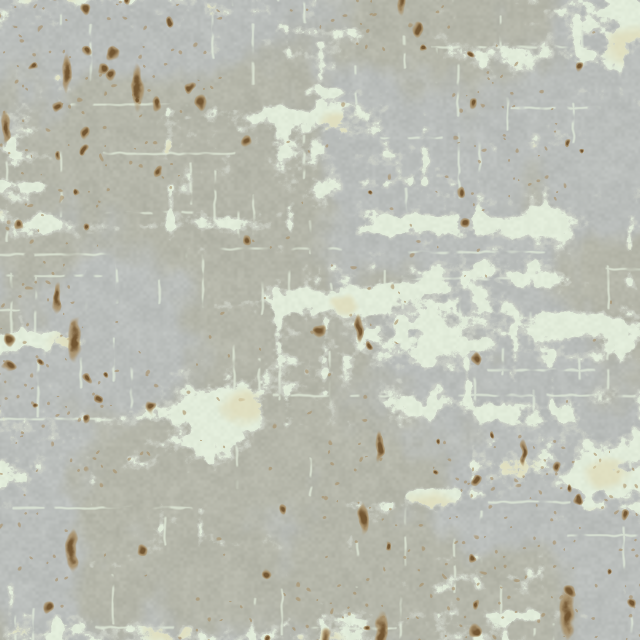
A WebGL 1 fragment shader for this texture:

```glsl
precision highp float;
// Weathered grey metal with flaking pale mint paint, scratches and rust.
// Layered noise and ragged dashes form one paint height that is thresholded
// into film and flakes; cellular spots add pits, rust dots and rust runs.
uniform vec2 u_resolution;

const vec3 COOL_GREY = vec3(0.730, 0.745, 0.735);
const vec3 WARM_GREY = vec3(0.710, 0.715, 0.665);
const vec3 WORN_FILM = vec3(0.805, 0.820, 0.780);
const vec3 MINT_PAINT = vec3(0.885, 0.925, 0.855);
const vec3 CREAM_STAIN = vec3(0.870, 0.840, 0.690);
const vec3 RUST_HALO = vec3(0.660, 0.560, 0.400);
const vec3 RUST_CORE = vec3(0.450, 0.340, 0.200);

float hash(vec2 p) {
  return fract(sin(dot(p, vec2(127.1, 311.7))) * 43758.55);
}

float noise(vec2 p) {
  vec2 i = floor(p);
  vec2 f = fract(p);
  f = f * f * (3.0 - 2.0 * f);
  float low = mix(hash(i), hash(i + vec2(1.0, 0.0)), f.x);
  float high = mix(hash(i + vec2(0.0, 1.0)), hash(i + 1.0), f.x);
  return mix(low, high, f.y);
}

float fbm(vec2 p) {
  float sum = 0.0;
  float weight = 0.5;
  for (int i = 0; i < 5; i++) {
    sum += weight * noise(p);
    p = p * 2.03 + 17.3;
    weight *= 0.5;
  }
  return sum / 0.97;
}

// Soft horizontal dashes, at most one per cell; swap p.xy for vertical ones.
float dashes(vec2 p, vec2 cells, float halfThick, float chance, float seed) {
  vec2 g = p * cells;
  g.x += hash(vec2(floor(g.y), seed));
  vec2 id = floor(g) + seed;
  vec2 f = fract(g) - 0.5;
  f.y -= 0.5 * (hash(id + 3.7) - 0.5);
  float halfLength = 0.15 + 0.27 * hash(id + 8.1);
  vec2 d = vec2(max(abs(f.x) - halfLength, 0.0), abs(f.y)) / cells;
  return step(hash(id), chance) * (1.0 - smoothstep(0.0, halfThick, length(d)));
}

// Cellular spots: 1 at the centre, 0 at the rim; gathered in clusters.
float spots(vec2 p, vec2 cells, vec2 radius, float chance, float seed) {
  vec2 id = floor(p * cells);
  float best = 0.0;
  for (int y = -1; y <= 1; y++) {
    for (int x = -1; x <= 1; x++) {
      vec2 cell = id + vec2(float(x), float(y));
      vec2 key = cell + seed;
      vec2 centre = (cell + vec2(hash(key + 1.3), hash(key + 5.9))) / cells;
      float cluster = smoothstep(0.3, 0.75, noise(centre * 5.0 + 40.0));
      float size = mix(0.55, 1.2, hash(key + 9.2));
      float spot = max(1.0 - length((p - centre) / (radius * size)), 0.0);
      best = max(best, spot * step(hash(key), chance * (0.15 + 1.6 * cluster)));
    }
  }
  return best;
}

// Height of the remaining paint: blobs, bands and vertical runs.
float paintHeight(vec2 p, float ragged) {
  float blobs = fbm(p * vec2(6.0, 6.5) + 3.1);
  float bands = fbm(p * vec2(3.0, 13.0) + 21.0);
  float bars = dashes(p, vec2(2.1, 7.0), 0.032, 0.65, 2.0);
  float shortBars = dashes(p, vec2(5.0, 12.0), 0.017, 0.22, 31.0);
  float runs = dashes(p.yx, vec2(7.0, 17.0), 0.011, 0.4, 12.0);
  return 0.5 * (blobs + bands) + 0.34 * (ragged - 0.5)
    + 0.15 * bars + 0.11 * shortBars + 0.10 * runs;
}

void main() {
  vec2 p = gl_FragCoord.xy / u_resolution.y;
  float ragged = fbm(p * 48.0);
  float grain = noise(p * 190.0);
  vec2 wobble = vec2(noise(p * 75.0), noise(p * 75.0 + 50.0)) - 0.5;
  vec2 rough = p + 0.008 * wobble;

  // Bare metal with broad tonal drift and fine grain.
  float drift = smoothstep(0.48, 0.64, fbm(p * vec2(5.0, 4.0) + 70.0));
  vec3 color = mix(COOL_GREY, WARM_GREY, drift);
  color += 0.035 * (grain - 0.5) + 0.05 * (ragged - 0.5);

  // Thin film, broken scratches and solid flakes.
  float height = paintHeight(p + 0.004 * wobble, ragged);
  float film = smoothstep(0.545, 0.615, height + 0.04 * (grain - 0.5));
  color = mix(color, WORN_FILM, 0.8 * film);
  vec2 bent = p + 0.003 * wobble;
  float scratch = dashes(bent, vec2(3.0, 22.0), 0.0035, 0.4, 5.0);
  scratch = max(scratch, dashes(bent.yx, vec2(8.0, 26.0), 0.0035, 0.3, 19.0));
  scratch *= smoothstep(0.3, 0.6, noise(p * 65.0 + 9.0));
  color = mix(color, MINT_PAINT, 0.75 * scratch);
  float flake = smoothstep(0.598, 0.632, height);
  color = mix(color, MINT_PAINT + 0.03 * (grain - 0.5), flake);

  // Small pits, then rust dots and vertical rust runs with cream stains.
  float pits = spots(rough, vec2(65.0), vec2(0.0038), 0.12, 60.0);
  color = mix(color, RUST_HALO, 0.6 * smoothstep(0.0, 0.6, pits));
  float stain = spots(rough, vec2(12.0), vec2(0.05, 0.035), 0.2, 80.0);
  color = mix(color, CREAM_STAIN, 0.6 * flake * smoothstep(0.0, 0.6, stain));
  float rust = spots(rough, vec2(25.0, 22.0), vec2(0.009, 0.011), 0.14, 90.0);
  float rustRuns = spots(rough, vec2(11.0, 8.0), vec2(0.012, 0.042), 0.18, 110.0);
  rust = max(rust, rustRuns * (0.45 + 0.9 * ragged));
  color = mix(color, RUST_HALO, 0.85 * smoothstep(0.05, 0.4, rust));
  color = mix(color, RUST_CORE, smoothstep(0.3, 0.75, rust + 0.2 * (grain - 0.5)));
  gl_FragColor = vec4(color, 1.0);
}
```
